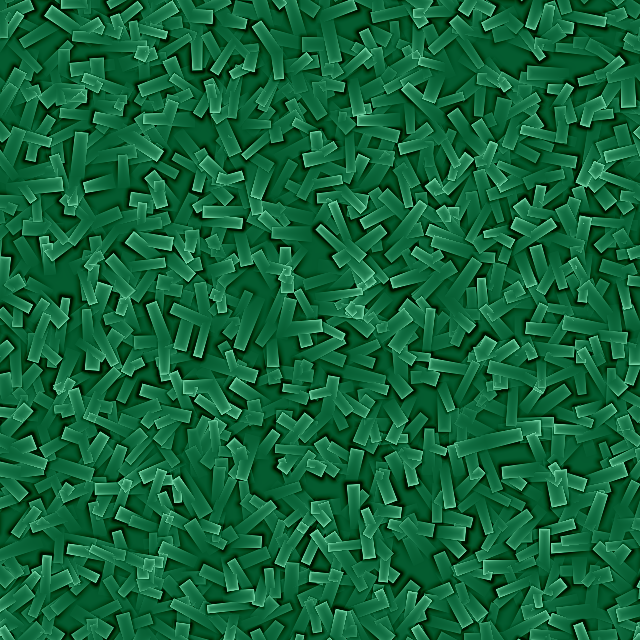
A WebGL 1 fragment shader for this pattern:

```glsl
precision highp float;
// Heap of short tilted bars in green, each rising from the ground to a bright end.
// Jittered cell grids scatter the bars; the highest surface wins at every point,
// inner edges glow, and surfaces lying below a nearby bar are shaded.

uniform vec2 u_resolution;

const int LAYERS = 4;
const float CELL = 0.06;          // must exceed half a bar plus its shadow
const float SHADOW_REACH = 0.013;
const float GLOW_WIDTH = 0.0042;
const float RIM_WIDTH = 0.0012;

const vec3 BLACK_GREEN = vec3(0.00, 0.07, 0.00);
const vec3 DARK_GREEN  = vec3(0.00, 0.22, 0.05);
const vec3 DEEP_GREEN  = vec3(0.00, 0.33, 0.16);
const vec3 MID_GREEN   = vec3(0.06, 0.42, 0.25);
const vec3 LIGHT_GREEN = vec3(0.18, 0.55, 0.37);
const vec3 MINT        = vec3(0.39, 0.76, 0.58);

// Four random values per cell
vec4 hash4(vec3 cell) {
  vec4 p = fract(cell.xyzx * vec4(0.1031, 0.1030, 0.0973, 0.1099));
  p += dot(p, p.wzxy + 33.33);
  return fract((p.xxyz + p.yzzw) * p.zywx);
}

vec2 rotate(vec2 p, float angle) {
  float c = cos(angle), s = sin(angle);
  return vec2(c * p.x - s * p.y, s * p.x + c * p.y);
}

// Signed distance to an upright bar whose width changes along its length
float barDistance(vec2 p, vec2 halfSize, float taper) {
  float along = clamp(p.y / halfSize.y, -1.0, 1.0);
  vec2 q = abs(p) - vec2(halfSize.x * (1.0 + taper * along), halfSize.y);
  return length(max(q, 0.0)) + min(max(q.x, q.y), 0.0);
}

// Adds one bar to the surface: x = height, y = glow, z = height of nearby bars
vec3 addBar(vec3 surface, vec2 p, vec4 shape, vec4 pose, float pixel) {
  vec2 halfSize = vec2(mix(0.007, 0.0115, shape.x), mix(0.02, 0.045, shape.y));
  vec2 local = rotate(p, pose.z * 6.2832);
  float d = barDistance(local, halfSize, mix(-0.2, 0.15, shape.z));

  float rise = clamp(0.5 + 0.5 * local.y / halfSize.y, 0.0, 1.0);
  float height = mix(0.35, 1.0, shape.w) * mix(0.04, 1.0, rise);
  float cover = 1.0 - smoothstep(-pixel, pixel, d);
  float covered = height * cover;
  float wins = smoothstep(-0.01, 0.01, covered - surface.x);
  float depth = min(d, 0.0);
  float edge = exp(depth / GLOW_WIDTH) + 0.35 * exp(depth / RIM_WIDTH);
  float falloff = max(0.0, 1.0 - max(d, 0.0) / SHADOW_REACH);

  return vec3(max(surface.x, covered),
              mix(surface.y, covered * edge, wins),
              max(surface.z, height * falloff * falloff));
}

// Adds the bars of one jittered grid around the point
vec3 addLayer(vec3 surface, vec2 uv, float layer, float pixel) {
  vec2 grid = uv / CELL + layer * vec2(17.37, 11.61) + 40.0;
  vec2 home = floor(grid);
  for (int j = -1; j <= 1; j++) {
    for (int i = -1; i <= 1; i++) {
      vec2 cell = home + vec2(float(i), float(j));
      vec4 pose = hash4(vec3(cell, layer * 7.0 + 3.0));
      vec4 shape = hash4(vec3(cell, layer * 7.0 + 61.0));
      vec2 offset = (grid - cell - pose.xy) * CELL;
      surface = addBar(surface, offset, shape, pose, pixel);
    }
  }
  return surface;
}

// Colour ramp with one step per unit, deep green at zero
vec3 greenRamp(float tone) {
  vec3 color = mix(BLACK_GREEN, DARK_GREEN, clamp(tone + 2.0, 0.0, 1.0));
  color = mix(color, DEEP_GREEN, clamp(tone + 1.0, 0.0, 1.0));
  color = mix(color, MID_GREEN, clamp(tone, 0.0, 1.0));
  color = mix(color, LIGHT_GREEN, clamp(tone - 1.0, 0.0, 1.0));
  return mix(color, MINT, clamp(tone - 2.0, 0.0, 1.3));
}

void main() {
  float canvas = min(u_resolution.x, u_resolution.y);
  vec2 uv = gl_FragCoord.xy / canvas;
  float pixel = 0.5 / canvas;

  vec3 surface = vec3(0.0);
  for (int layer = 0; layer < LAYERS; layer++) {
    surface = addLayer(surface, uv, float(layer), pixel);
  }

  float shadow = max(surface.z - surface.x, 0.0);
  float tone = 0.28 + 1.1 * surface.x + 2.5 * surface.y - 4.5 * shadow;
  gl_FragColor = vec4(greenRamp(tone), 1.0);
}
```
